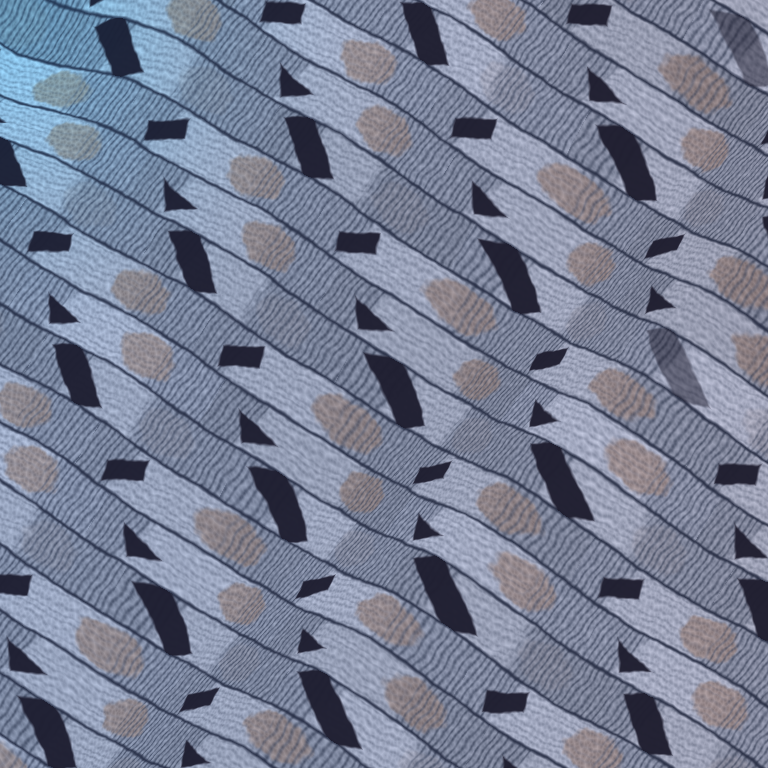
Write a Shadertoy shader that draws this pattern.

```glsl
// Woven cloth of slanted, hatched ribbons with dark gaps, tan patches and a soft fold.

const vec2 ALONG = vec2(0.853, 0.521);    // ribbon direction, y pointing down
const vec2 ACROSS = vec2(-0.521, 0.853);
const float REPEAT = 0.290;               // length of one repeat on a ribbon
const float BAND = 0.0684;                // ribbon width, three ribbons per row
const float ROW_SHIFT = 0.0516;           // slide of each row along the ribbons
const float TAU = 6.28318;

const vec3 INK = vec3(0.12, 0.12, 0.19);
const vec3 LINE = vec3(0.15, 0.18, 0.27);
const vec3 SHADE = vec3(0.29, 0.33, 0.42);
const vec3 GREY = vec3(0.53, 0.57, 0.66);
const vec3 PALE = vec3(0.64, 0.68, 0.77);
const vec3 TAN = vec3(0.57, 0.52, 0.52);

float hash(vec2 p) {
    return fract(sin(dot(p, vec2(127.1, 311.7))) * 4375.85);
}

// Distance to the nearest scattered point
float cellular(vec2 p) {
    vec2 cell = floor(p);
    float nearest = 2.0;
    for (int j = -1; j <= 1; j++)
        for (int i = -1; i <= 1; i++) {
            vec2 c = cell + vec2(i, j);
            vec2 site = c + vec2(hash(c), hash(c + 19.7));
            nearest = min(nearest, length(p - site));
        }
    return nearest;
}

float waves(vec2 p) {
    return 0.5 * sin(p.x + 1.3 * sin(p.y)) + 0.3 * sin(1.9 * p.y - 0.7 * p.x)
         + 0.2 * sin(3.7 * p.x + 2.3 * p.y);
}

float fill(float dist, float blur) {
    return 1.0 - smoothstep(-blur, blur, dist);
}

// Slanted box: x leans with y
float slantBox(vec2 p, vec2 halfSize, float lean) {
    return max(abs(p.x - lean * p.y) - halfSize.x, abs(p.y) - halfSize.y);
}

float cornerWedge(vec2 p) {
    return max(max(-p.x - 0.016, p.y - 0.020), (1.07 * p.x - p.y - 0.0055) * 0.68);
}

// Gap shape of each ribbon: 0 tall, 1 wide, 2 wedge
float gapShape(vec2 p, float kind) {
    if (kind < 0.5) return slantBox(p, vec2(0.0185, 0.042), 0.28);
    if (kind < 1.5) return slantBox(p, vec2(0.027, 0.0125), -0.25);
    return cornerWedge(p);
}

// Fold squeezing the rows, and a bulge at the upper left
vec2 drape(vec2 p, vec2 normal) {
    float t = (dot(p, normal) - 0.835) / 0.109;
    vec2 corner = p - vec2(0.0, 0.05);
    p.y -= 0.065 * exp(-dot(corner, corner) / 0.0225);
    return p + normal * 0.085 * t * exp(-t * t);
}

float hatch(vec2 p, vec2 dir, float spacing, float bend) {
    return 0.5 + 0.5 * sin(TAU * dot(p, dir) / spacing + bend);
}

void mainImage(out vec4 fragColor, in vec2 fragCoord) {
    vec2 uv = fragCoord / iResolution.y;
    vec2 pos = vec2(uv.x, 1.0 - uv.y);
    float blur = 1.0 / iResolution.y;

    // Ribbon coordinates
    vec2 q = drape(pos, vec2(0.695, 0.719)) - vec2(0.404, 0.189);
    float u = dot(q, ALONG);
    float v = dot(q, ACROSS);
    float phase = TAU * (u + v * ROW_SHIFT / (3.0 * BAND)) / REPEAT;
    v += 0.004 * sin(phase + 0.8) + 0.0016 * waves(q * 70.0);

    float ribbon = floor((v + 0.0286) / BAND);
    float row = floor((ribbon + 0.5) / 3.0);
    float kind = ribbon - 3.0 * row;
    float y = v + 0.0286 - (ribbon + 0.5) * BAND;
    float start = kind < 0.5 ? 0.0 : (kind < 1.5 ? 0.118 : -0.114);
    float run = u + ROW_SHIFT * row - start + 0.06;
    vec2 id = vec2(floor(run / REPEAT), ribbon);
    float x = mod(run, REPEAT) - 0.06;
    float vary = hash(id);

    // Pale head and grey tail of each ribbon
    float rough = waves(q * 150.0 + vary * 9.0);
    float end = (kind < 0.5 ? 0.105 : 0.135) + 0.02 * (vary - 0.5);
    float head = smoothstep(-0.008, 0.003, x + 0.3 * y)
               * (1.0 - smoothstep(-0.012, 0.012, x - end + 0.006 * rough));
    vec3 color = mix(GREY, PALE, head);

    // Tan patch
    vec2 spot = vec2(x - 0.135 + 0.015 * (vary - 0.5), y) / vec2(0.038, 0.027);
    float patchMask = fill(length(spot) - 1.0 + 0.12 * rough, 0.12);
    patchMask *= kind < 0.5 ? 0.15 : 0.85;
    color = mix(color, TAN, patchMask);

    // Hatching and flecks
    float bend = 1.8 * waves(q * 95.0 + id);
    float steep = hatch(q, vec2(0.78, 0.62), 0.0078, bend);
    float fine = hatch(q, vec2(-0.45, 0.89), 0.0095, bend * 1.4);
    float strokes = mix(steep * steep * 0.72, fine * fine * 0.24, head);
    color = mix(color, SHADE, strokes * (1.0 - 0.35 * patchMask));
    color += 0.14 * (cellular(q * vec2(190.0, 150.0)) - 0.45);
    color *= 0.96 + 0.08 * vary;

    // Seams and gaps
    float seam = 0.5 * BAND - abs(y) - 0.0019 - 0.0006 * rough;
    color = mix(color, LINE, 0.88 * fill(seam, blur + 0.0008));
    float gap = gapShape(x * ALONG + y * ACROSS, kind) + 0.0012 * rough;
    float faded = kind < 0.5 && vary > 0.9 ? 0.5 : 0.97;
    color = mix(color, INK, faded * fill(gap, blur + 0.0008));

    // Cool light at the upper left, warmer towards the right
    color *= mix(vec3(0.98, 1.0, 1.02), vec3(1.02, 0.98, 0.97), pos.x);
    color *= mix(vec3(1.0), vec3(0.84, 1.12, 1.16), exp(-dot(pos, pos) * 14.0));
    fragColor = vec4(clamp(color, 0.0, 1.0), 1.0);
}
```
